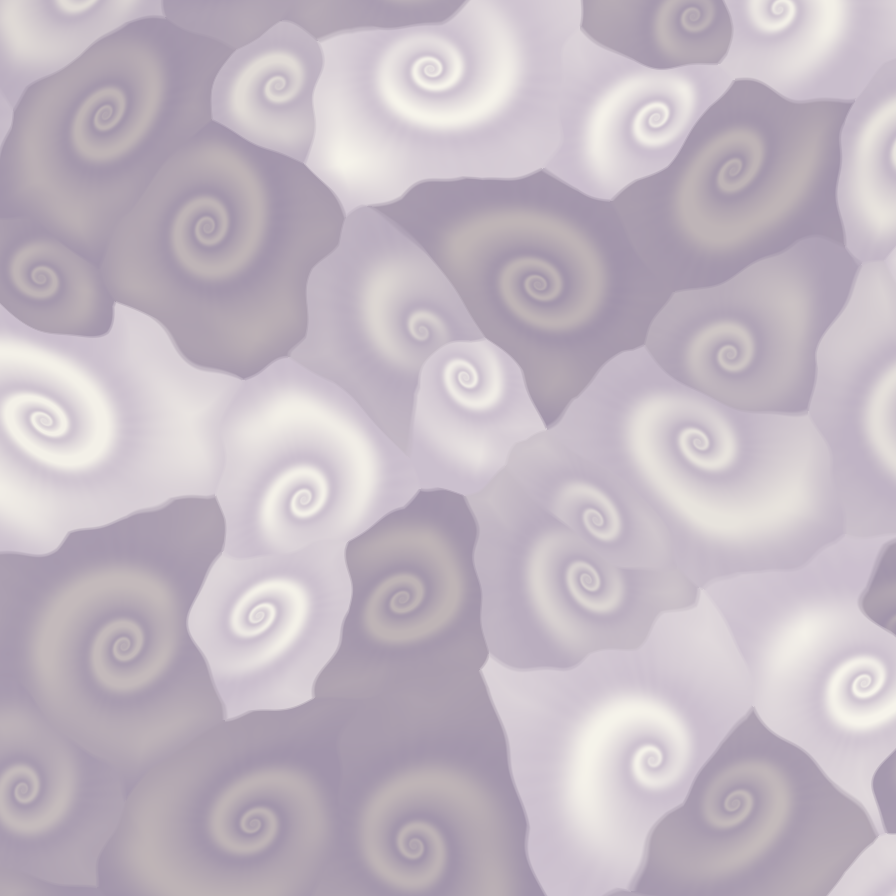
Reproduce this pattern procedurally as a WebGL 2 fragment shader.

```glsl
#version 300 es
precision highp float;
// Pearly mosaic of soft spiral shells in lilac, taupe and cream.
// Size-weighted cellular noise cuts the plane into crisp, wavy-edged patches;
// each patch holds one logarithmic spiral with its own tone, spin and pitch.

uniform vec2 u_resolution;
out vec4 fragColor;

const float TAU = 6.2831853;
const float CELLS_ACROSS = 5.2;

const vec3 DEEP_LILAC = vec3(0.635, 0.585, 0.670);
const vec3 PALE_LILAC = vec3(0.800, 0.755, 0.810);
const vec3 TAUPE = vec3(0.745, 0.705, 0.715);
const vec3 CREAM = vec3(0.965, 0.955, 0.920);

struct Cell {
  vec2 id;
  vec2 offset;   // from the spiral centre, in grid units
  float dist;    // size-weighted distance
};

vec2 hash2(vec2 id, float salt) {
  vec3 h = fract((id.xyx + 37.0 + salt) * vec3(0.1031, 0.1030, 0.0973));
  h += dot(h, h.yzx + 33.33);
  return fract((h.xx + h.yz) * h.zy);
}

// Broad bend that makes the spirals lean and stretch.
vec2 bend(vec2 p, float amount) {
  return p + amount * sin(1.7 * p.yx + vec2(0.6, 2.1) + sin(1.1 * p));
}

// Fine layered sines; the folded ones leave small kinks in the outlines.
vec2 ripple(vec2 p, float amount) {
  vec2 waves = sin(5.3 * p.yx + 1.9 * sin(2.3 * p));
  vec2 kinks = abs(sin(6.1 * p + 2.7 * p.yx + vec2(0.4, 1.3))) - 0.6;
  return p + amount * (waves + 0.9 * kinks + 0.3 * sin(17.0 * p.yx + 3.0 * p));
}

// Finds the nearest and second nearest weighted cells.
void findCells(vec2 smoothPos, vec2 edgePos, out Cell first, out Cell second) {
  first = Cell(vec2(0.0), vec2(0.0), 1e3);
  second = first;
  vec2 home = floor(edgePos);
  for (int y = -2; y <= 2; y++) {
    for (int x = -2; x <= 2; x++) {
      vec2 id = home + vec2(x, y);
      vec2 seed = id + 0.1 + 0.8 * hash2(id, 0.0);
      float size = mix(0.52, 1.3, hash2(id, 11.0).x);
      Cell cell = Cell(id, smoothPos - seed, length(edgePos - seed) / size);
      if (cell.dist < first.dist) {
        second = first;
        first = cell;
      } else if (cell.dist < second.dist) {
        second = cell;
      }
    }
  }
}

// Soft spiral ridge, 0 in the groove and 1 on the crest.
float spiralRidge(vec2 q, float spin, float pitch, float turn) {
  float r = length(q);
  float phase = spin * atan(q.y, q.x + 1e-6) - pitch * log(r + 0.004) + turn;
  float ridge = 0.54 + 0.46 * cos(phase + 0.45 * cos(phase));
  return mix(0.55, ridge, smoothstep(0.0, 0.07, r));
}

// Faint fan of rays around the spiral centre.
float rays(vec2 q) {
  float a = atan(q.y, q.x + 1e-6);
  float fan = sin(23.0 * a + 2.5 * sin(7.0 * a)) + 0.6 * sin(41.0 * a);
  return fan * smoothstep(0.12, 0.4, length(q));
}

vec3 shadeCell(Cell cell, float edge) {
  vec2 look = hash2(cell.id, 23.0);
  vec2 form = hash2(cell.id, 41.0);
  float tone = smoothstep(0.05, 0.95, look.x);
  float spin = look.y < 0.65 ? 1.0 : -1.0;
  float ridge = spiralRidge(cell.offset, spin, mix(4.3, 6.2, form.x), TAU * form.y);

  // Crests dim toward the outline; a slow cloud varies the sheen.
  float cloud = 0.09 * sin(2.1 * cell.offset.x + TAU * form.x)
              * sin(2.7 * cell.offset.y + TAU * form.y);
  float glow = ridge * mix(0.38, 1.0, smoothstep(0.0, 0.5, edge)) + cloud;
  glow += 0.018 * rays(cell.offset) * (1.0 - ridge);

  vec3 groove = mix(DEEP_LILAC, PALE_LILAC, tone);
  vec3 crest = mix(TAUPE, CREAM, tone);
  return mix(groove, crest, clamp(glow, 0.0, 1.0));
}

void main() {
  vec2 uv = gl_FragCoord.xy / u_resolution.y;
  vec2 smoothPos = bend(uv * CELLS_ACROSS + vec2(3.0, 8.0), 0.13);
  vec2 edgePos = ripple(smoothPos, 0.05);

  Cell first, second;
  findCells(smoothPos, edgePos, first, second);
  float edge = second.dist - first.dist;

  // Blend the two neighbours across a narrow seam.
  float seam = 0.5 - 0.5 * smoothstep(0.0, 0.022, edge);
  vec3 color = mix(shadeCell(first, edge), shadeCell(second, edge), seam);
  fragColor = vec4(color, 1.0);
}
```
